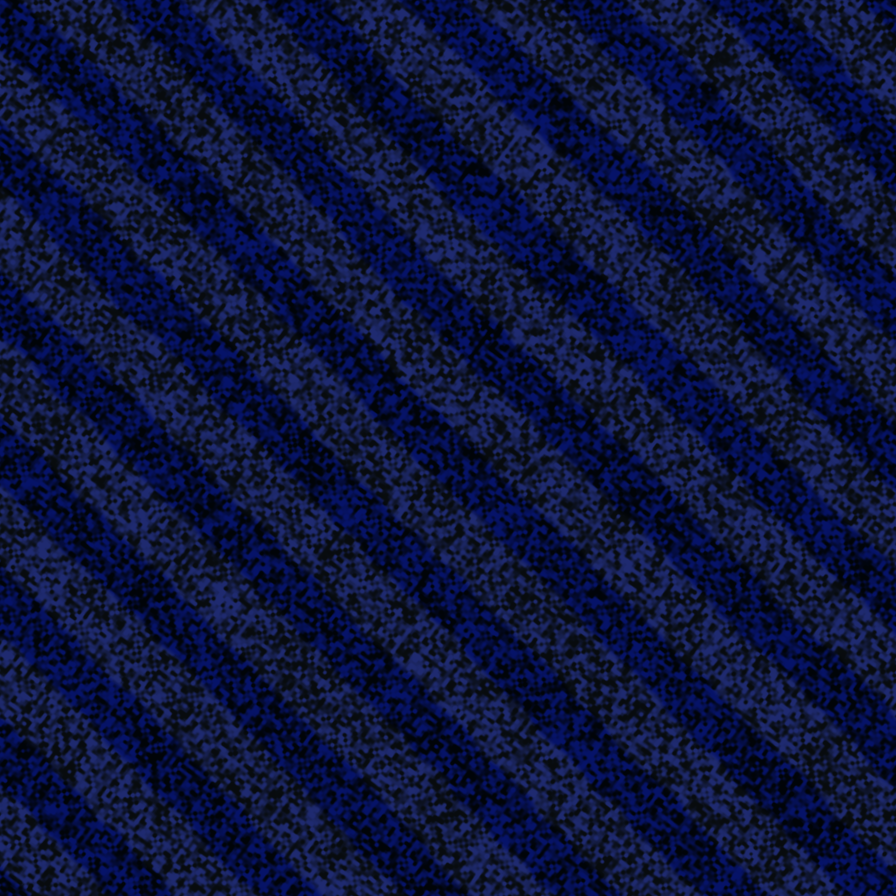
Give the GLSL for this pattern, as a three.js fragment shader.

```glsl
// Diagonal two-tone blue stripes, six across and six down, on a grainy cloth.
// Stripes come from a folded diagonal phase bent by slow noise; fine value
// noise then blends each stripe between its shadow and its thread colour.

varying vec2 vUv;

const float REPEATS = 6.0;           // stripe pairs along each side
const float DEEP_CENTRE = -0.05;     // phase of the deep stripe's middle
const float DEEP_SHARE = 0.46;       // part of a period that is deep blue
const float EDGE_SOFTNESS = 0.035;   // half blur of an edge, in periods
const float SWAY = 0.10;             // slow bend of the stripes, in periods
const float FRAY = 0.07;             // small raggedness of the edges
const float GRAIN_CELLS = 235.0;     // speckles along each side
const float PATCH_CELLS = 24.0;      // uneven dye patches along each side
const float PATCH_DEPTH = 0.16;

const vec3 PALE_SHADOW = vec3(0.030, 0.045, 0.055);
const vec3 PALE_THREAD = vec3(0.120, 0.165, 0.440);
const vec3 DEEP_SHADOW = vec3(0.004, 0.015, 0.030);
const vec3 DEEP_THREAD = vec3(0.025, 0.075, 0.410);

float hash(vec2 cell) {
  vec3 p = fract(cell.xyx * vec3(0.1031, 0.1030, 0.0973));
  p += dot(p, p.yzx + 33.33);
  return fract((p.x + p.y) * p.z);
}

float valueNoise(vec2 p) {
  vec2 cell = floor(p);
  vec2 f = fract(p);
  f = f * f * (3.0 - 2.0 * f);
  float low = mix(hash(cell), hash(cell + vec2(1.0, 0.0)), f.x);
  float high = mix(hash(cell + vec2(0.0, 1.0)), hash(cell + vec2(1.0)), f.x);
  return mix(low, high, f.y);
}

// 1 inside a deep stripe, 0 inside a pale one
float deepStripe(vec2 uv) {
  float phase = REPEATS * (uv.x + uv.y) - DEEP_CENTRE;
  phase += SWAY * (valueNoise(uv * 4.0 + 7.0) - 0.5);
  phase += FRAY * (valueNoise(uv * 45.0 + 31.0) - 0.5);
  float fromCentre = abs(fract(phase + 0.5) - 0.5);
  float halfWidth = 0.5 * DEEP_SHARE;
  float soft = max(EDGE_SOFTNESS, fwidth(REPEATS * (uv.x + uv.y)) * 0.5);
  return 1.0 - smoothstep(halfWidth - soft, halfWidth + soft, fromCentre);
}

// Speckle turned off the axes so that its lattice stays hidden
float clothGrain(vec2 uv) {
  vec2 turned = mat2(0.8, 0.6, -0.6, 0.8) * uv + 3.0;
  float speckle = valueNoise(turned * GRAIN_CELLS);
  float dye = valueNoise(uv * PATCH_CELLS + 11.0) - 0.5;
  return smoothstep(0.12, 0.90, speckle + PATCH_DEPTH * dye);
}

void main() {
  float deep = deepStripe(vUv);
  float grain = clothGrain(vUv);
  vec3 shadow = mix(PALE_SHADOW, DEEP_SHADOW, deep);
  vec3 thread = mix(PALE_THREAD, DEEP_THREAD, deep);
  gl_FragColor = vec4(mix(shadow, thread, grain), 1.0);
}
```
